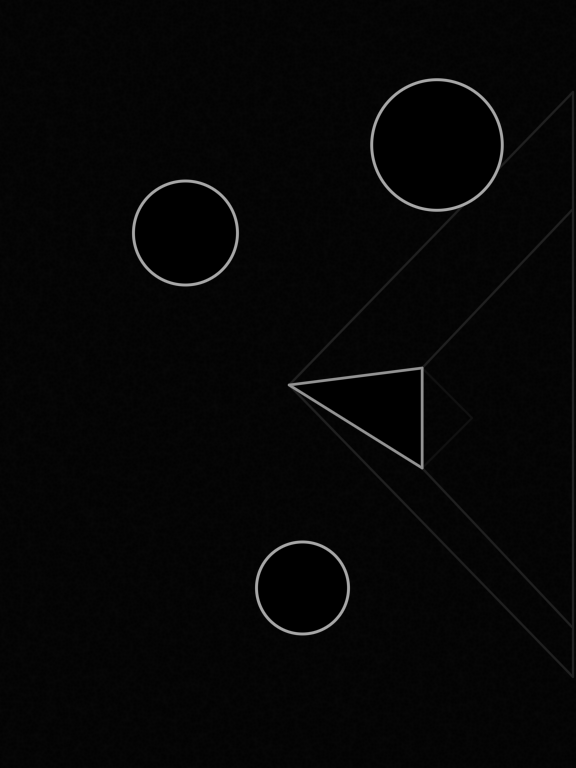
Give the GLSL for this background, as a WebGL 1 fragment shader.

```glsl
precision highp float;

uniform vec2 u_resolution;

const vec3 OUTLINE = vec3(0.66);
const vec3 EDGE = vec3(0.58);
const vec3 RAY = vec3(0.125);
const vec3 FACET = vec3(0.065);
const vec3 INTERIOR = vec3(0.0);

vec2 hash2(vec2 p) {
  vec2 q = vec2(dot(p, vec2(127.1, 311.7)), dot(p, vec2(269.5, 183.3)));
  return fract(sin(q) * 43758.5);
}

// Distance to the nearest scattered cell point
float cellular(vec2 p) {
  vec2 cell = floor(p);
  vec2 local = fract(p);
  float nearest = 2.0;
  for (int y = -1; y <= 1; y++) {
    for (int x = -1; x <= 1; x++) {
      vec2 offset = vec2(float(x), float(y));
      nearest = min(nearest, length(offset + hash2(cell + offset) - local));
    }
  }
  return nearest;
}

float segment(vec2 p, vec2 a, vec2 b) {
  vec2 pa = p - a;
  vec2 ba = b - a;
  return length(pa - ba * clamp(dot(pa, ba) / dot(ba, ba), 0.0, 1.0));
}

// Positive on the right of the directed line a to b
float side(vec2 p, vec2 a, vec2 b) {
  vec2 d = normalize(b - a);
  return dot(p - a, vec2(d.y, -d.x));
}

float stroke(float dist, float halfWidth, float blur) {
  return 1.0 - smoothstep(halfWidth - blur, halfWidth + blur, abs(dist));
}

float fill(float dist, float blur) {
  return 1.0 - smoothstep(-blur, blur, dist);
}

vec3 drawDisc(vec3 color, vec2 p, vec2 center, float radius, float blur) {
  float dist = length(p - center) - radius;
  color = mix(color, INTERIOR, fill(dist, blur));
  return mix(color, OUTLINE, stroke(dist, 0.0019, blur));
}

void main() {
  vec2 p = gl_FragCoord.xy / u_resolution * vec2(0.75, 1.0);
  float blur = max(0.75 / u_resolution.y, 0.0008);

  // Fine and coarse grain
  float grain = 0.6 * cellular(p * 210.0) + 0.4 * cellular(p * 75.0);
  vec3 color = vec3(0.006 + 0.025 * grain);

  vec2 apex = vec2(0.3765, 0.4987);
  vec2 upper = vec2(0.5497, 0.5208);
  vec2 lower = vec2(0.5497, 0.3906);
  vec2 tip = vec2(0.6146, 0.4557);
  vec2 farTop = vec2(0.7461, 0.8802);
  vec2 farBottom = vec2(0.7461, 0.1185);

  // Faint facet behind the triangle
  float facet = min(segment(p, upper, tip), segment(p, tip, lower));
  color = mix(color, FACET, stroke(facet, 0.0014, blur));

  // Projected rays and the far edge
  float rays = min(segment(p, apex, farTop), segment(p, apex, farBottom));
  rays = min(rays, segment(p, upper, vec2(farTop.x, 0.7279)));
  rays = min(rays, segment(p, lower, vec2(farBottom.x, 0.1823)));
  rays = min(rays, segment(p, farTop, farBottom));
  color = mix(color, RAY, stroke(rays, 0.0015, blur));

  // Dark triangle with a bright outline
  float inside = max(side(p, upper, apex), side(p, apex, lower));
  inside = max(inside, side(p, lower, upper));
  color = mix(color, INTERIOR, fill(inside, blur));
  float edges = min(segment(p, apex, upper), segment(p, apex, lower));
  edges = min(edges, segment(p, upper, lower));
  color = mix(color, EDGE, stroke(edges, 0.0018, blur));

  // Dark discs
  color = drawDisc(color, p, vec2(0.2415, 0.6966), 0.0677, blur);
  color = drawDisc(color, p, vec2(0.5690, 0.8112), 0.0850, blur);
  color = drawDisc(color, p, vec2(0.3939, 0.2344), 0.0599, blur);

  gl_FragColor = vec4(color, 1.0);
}
```
